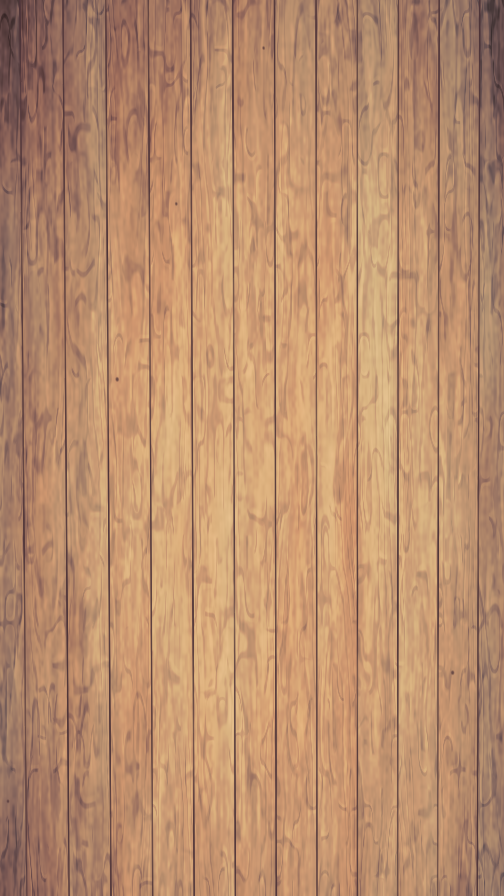
Give the GLSL for this texture, as a WebGL 2 fragment shader.

```glsl
#version 300 es
precision highp float;
// Weathered wall of narrow vertical wood planks with dark seams and a vignette.

uniform vec2 u_resolution;
out vec4 outColor;

// Lengths are fractions of the canvas width; x is bottom and y is top of the wall.
const vec2 PITCH = vec2(0.0840, 0.0857);
const vec2 FIRST_SEAM = vec2(0.0532, 0.0394);
const float PITCH_SHRINK = 0.00025;
const float SEAM_HALF_WIDTH = 0.0016;
const float BASE_TONE = 0.97;
const float PLANK_VARIATION = 0.12;
const float STREAK_CONTRAST = 0.36;
const float FIBRE_CONTRAST = 0.34;
const float STAIN_CONTRAST = 0.36;
const float RING_DEPTH = 0.15;
const float SCRATCH_DEPTH = 0.22;
const float PIT_CHANCE = 0.025;
const vec2 LIGHT_CENTER = vec2(0.54, 0.43);
const vec2 VIGNETTE = vec2(0.52, 0.36);
const vec3 SEAM_COLOR = vec3(0.30, 0.20, 0.22);
const vec3 RED_TINT = vec3(0.02, -0.015, -0.02);
const vec3 WOOD[6] = vec3[6](
  vec3(0.41, 0.31, 0.31), vec3(0.54, 0.40, 0.36), vec3(0.63, 0.47, 0.39),
  vec3(0.72, 0.55, 0.42), vec3(0.80, 0.60, 0.45), vec3(0.86, 0.69, 0.49));

float hash(vec2 p) {
  return fract(sin(dot(p, vec2(127.1, 311.7))) * 43758.5453);
}

float noise(vec2 p) {
  vec2 i = floor(p), f = fract(p);
  f = f * f * (3.0 - 2.0 * f);
  return mix(mix(hash(i), hash(i + vec2(1, 0)), f.x),
             mix(hash(i + vec2(0, 1)), hash(i + vec2(1, 1)), f.x), f.y);
}

float fbm(vec2 p) {
  float sum = 0.0, gain = 0.5;
  for (int i = 0; i < 4; i++) {
    sum += gain * noise(p);
    p = p * 2.03 + 17.3;
    gain *= 0.5;
  }
  return sum;
}

// Dark-to-light wood ramp, continuing gently past both ends
vec3 woodColor(float tone) {
  vec3 color = WOOD[0] * (1.0 + min(tone, 0.0));
  for (int i = 1; i < 6; i++)
    color = mix(color, WOOD[i], clamp(tone * 5.0 - float(i - 1), 0.0, 1.0));
  return color + 0.2 * max(tone - 1.0, 0.0);
}

// Growth-ring field: long narrow arches along each plank
float ringField(float u, float y, float id) {
  float heart = 0.5 + 0.6 * (hash(vec2(id, 3.0)) - 0.5)
              + 0.3 * (noise(vec2(id * 9.1, y * 2.5)) - 0.5);
  float d = u - heart;
  float rise = mix(-3.0, 3.0, hash(vec2(id, 5.0)));
  return 8.0 * d * d + rise * y + 1.8 * fbm(vec2(u * 3.0 + id * 13.0, y * 5.0));
}

// Thin broken lines along the grain: x is the groove, y its pale lip
vec2 scratches(float u, float y, float id) {
  vec2 line = vec2(0.0);
  for (int i = 0; i < 3; i++) {
    float seed = id * 19.0 + float(i) * 71.0;
    float n = noise(vec2(u * 4.5 + seed, y * (6.0 + 4.0 * float(i)))) - 0.5;
    float broken = smoothstep(0.48, 0.62, noise(vec2(u * 5.0 + seed, y * 16.0 + seed)));
    vec2 hits = 1.0 - smoothstep(vec2(0.02), vec2(0.08), abs(vec2(n, n - 0.1)));
    line = max(line, hits * broken);
  }
  return line;
}

// Sparse dark pits, one candidate per cell
float pits(float u, float y, float id, float pitch, float pixel) {
  vec2 cell = vec2(id, floor(y / pitch));
  vec2 center = vec2(mix(0.2, 0.8, hash(cell + 2.7)), mix(0.2, 0.8, hash(cell + 8.1)));
  float radius = mix(0.002, 0.0045, pow(hash(cell + 4.4), 4.0));
  float d = length((vec2(u, fract(y / pitch)) - center) * vec2(1.0, 0.75)) * pitch;
  float present = step(1.0 - PIT_CHANCE, hash(cell + 6.2));
  return present * (1.0 - smoothstep(radius - pixel, radius + pixel, d));
}

void main() {
  vec2 uv = gl_FragCoord.xy / u_resolution;
  float pixel = 1.0 / u_resolution.x;
  float y = gl_FragCoord.y * pixel;

  // Plank layout: pitch shrinks slightly from left to right
  float firstPitch = mix(PITCH.x, PITCH.y, uv.y);
  float offset = uv.x - mix(FIRST_SEAM.x, FIRST_SEAM.y, uv.y);
  float pitch = sqrt(firstPitch * firstPitch - 4.0 * PITCH_SHRINK * offset);
  float across = (firstPitch - pitch) / (2.0 * PITCH_SHRINK);
  float id = floor(across) + 2.0;
  float u = fract(across);

  // Long streaks, short fibres and broad stains
  float g = u + 0.16 * (noise(vec2(id * 7.0 + u, y * 6.0)) - 0.5);
  float streak = 0.5 * noise(vec2(g * 7.0 + id * 31.0, y * 3.0))
               + 0.5 * noise(vec2(g * 13.0 + id * 43.0, y * 7.0)) - 0.5;
  float fibre = 0.55 * noise(vec2(g * 19.0 + id * 57.0, y * 24.0))
              + 0.45 * noise(vec2(g * 16.0 + id * 23.0, y * 80.0)) - 0.5;
  float stain = fbm(vec2(u * 1.3 + id * 5.3, y * 2.5)) - 0.47;

  // Engraved rings with a pale lip beside each groove
  float field = ringField(u, y, id);
  float visible = 1.0 - smoothstep(0.3, 0.65, fwidth(field));
  visible *= smoothstep(0.2, 0.6, noise(vec2(u * 4.0 + id * 11.0, y * 8.0)));
  float groove = smoothstep(0.65, 1.0, sin(6.2832 * field));
  float lip = smoothstep(0.6, 1.0, sin(6.2832 * field - 1.6));
  vec2 scratch = scratches(g, y, id);

  // Tone, including plank variation and vignette
  vec2 edge = pow(abs(uv - LIGHT_CENTER) * 2.0, vec2(2.3));
  float tone = BASE_TONE - dot(edge, VIGNETTE);
  tone += PLANK_VARIATION * (hash(vec2(id, 1.0)) - 0.5);
  tone += STREAK_CONTRAST * streak + FIBRE_CONTRAST * fibre + STAIN_CONTRAST * stain;
  tone += visible * (0.08 * lip - RING_DEPTH * groove);
  tone += 0.08 * scratch.y - SCRATCH_DEPTH * scratch.x;
  vec3 color = woodColor(tone) + RED_TINT * (0.5 - hash(vec2(id, 9.0)) - 2.5 * stain);
  color = mix(color, SEAM_COLOR, 0.75 * pits(u, y, id, pitch, pixel));

  // Seams with uneven depth
  float seamDistance = min(u, 1.0 - u) * pitch;
  float depth = mix(0.6, 1.0, noise(vec2(floor(across + 0.5) * 17.0, y * 7.0)));
  float seam = 1.0 - smoothstep(SEAM_HALF_WIDTH - 0.5 * pixel, SEAM_HALF_WIDTH + 0.5 * pixel, seamDistance);
  outColor = vec4(clamp(mix(color, SEAM_COLOR, seam * depth), 0.0, 1.0), 1.0);
}
```
